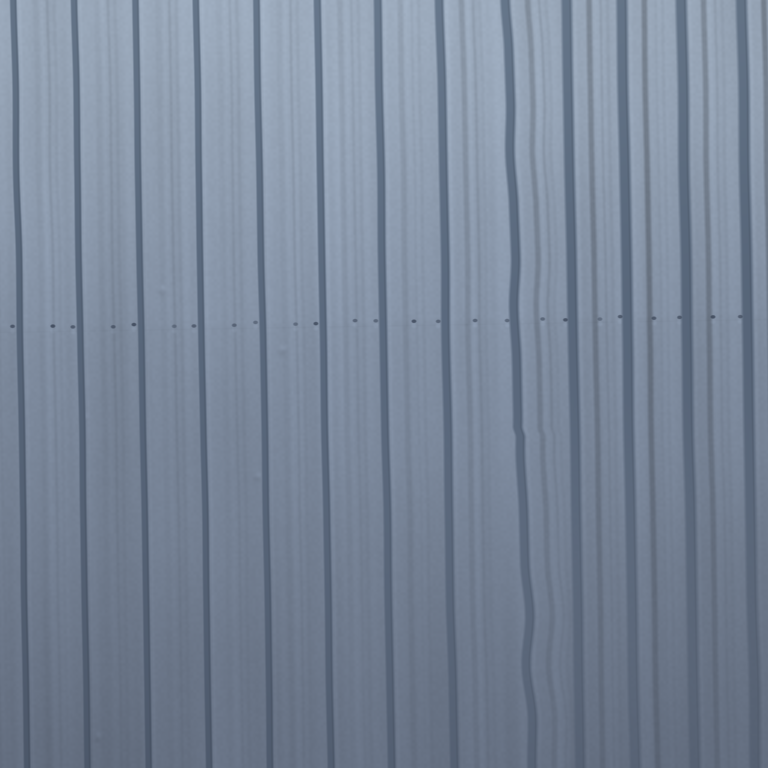
This texture is drawn by a three.js fragment shader. Its source:

```glsl
varying vec2 vUv;

float hash(vec2 p) {
  vec3 q = fract(vec3(p.xyx) * 0.1031);
  q += dot(q, q.yzx + 33.33);
  return fract((q.x + q.y) * q.z);
}

float noise(vec2 p) {
  vec2 i = floor(p), f = fract(p);
  f = f * f * (3.0 - 2.0 * f);
  return mix(mix(hash(i), hash(i + vec2(1.0, 0.0)), f.x),
             mix(hash(i + vec2(0.0, 1.0)), hash(i + 1.0), f.x), f.y);
}

// Soft-edged vertical band centred on d = 0
float band(float d, float halfWidth, float soft) {
  return 1.0 - smoothstep(halfWidth - soft, halfWidth + soft, abs(d));
}

// Centre of seam k at height y: leaning, slightly uneven, one seam buckled
float seamX(float k, float y) {
  float buckle = exp(-4.0 * (k - 8.0) * (k - 8.0));
  float x = 0.018 + 0.079 * k + 0.013 * exp(-(k - 8.4) * (k - 8.4));
  x += (1.0 - y) * (0.018 + 0.014 * buckle);
  x += (noise(vec2(k * 7.3 + 40.0, y * 9.0)) - 0.5) * 0.002;
  x += (noise(vec2(k * 3.1 + 20.0, y * 15.0)) - 0.5) * 0.008 * buckle;
  return x - 0.004 * buckle * smoothstep(0.43, 0.445, y);
}

void main() {
  vec2 uv = vUv;
  float leanX = uv.x - 0.018 * (1.0 - uv.y);

  // Sheet colour, brighter towards the sky
  vec3 steel = mix(vec3(0.395, 0.437, 0.508), vec3(0.505, 0.558, 0.635), smoothstep(-0.1, 0.65, uv.y));
  steel = mix(steel, vec3(0.605, 0.662, 0.732), smoothstep(0.45, 1.05, uv.y));
  steel *= 0.975 + 0.05 * exp(-9.0 * (uv.x - 0.5) * (uv.x - 0.5));

  // Drawn-out streaks, broad mottling and fine grain
  float tone = 1.0;
  tone += 0.045 * (noise(vec2(leanX * 110.0, uv.y * 1.5)) - 0.5);
  tone += 0.040 * (noise(vec2(leanX * 45.0 + 9.0, uv.y * 2.0)) - 0.5);
  tone += 0.030 * (noise(uv * 7.0 + 50.0) - 0.5);
  tone += 0.025 * (noise(uv * 260.0) - 0.5);

  float lapY = 0.573 + 0.017 * uv.x;
  float seams = 0.0;
  float seamEdges = 0.0;
  float screws = 0.0;
  float glints = 0.0;

  for (int i = -1; i < 14; i++) {
    float k = float(i);
    float right = smoothstep(3.0, 11.0, k);
    float d = uv.x - seamX(k, uv.y);

    // Main seam, wider and softer to the right
    float halfWidth = mix(0.0043, 0.0072, right);
    float fade = mix(1.0, 0.55, right * (1.0 - smoothstep(0.05, 0.65, uv.y)));
    seams = max(seams, band(d, halfWidth, mix(0.0016, 0.0028, right)) * fade);
    seamEdges += band(d - halfWidth * 0.6, 0.001, 0.0012) * fade;
    tone += 0.035 * band(d - halfWidth - 0.004, 0.001, 0.003);

    // Shallow ribs pressed into each panel
    float ribFade = mix(0.45, 1.0, smoothstep(0.0, 0.8, uv.y));
    float ribDepth = 0.025 + 0.17 * smoothstep(3.5, 10.0, k) * (0.75 + 0.4 * hash(vec2(k + 5.0, 2.0)));
    tone -= ribDepth * ribFade * band(d - 0.029, 0.0035, 0.0025);
    tone -= (0.03 + 0.04 * hash(vec2(k + 8.0, 4.0))) * ribFade * band(d - 0.044, 0.0018, 0.0018);
    tone -= 0.035 * ribFade * band(d - 0.053, 0.0022, 0.002);
    tone += 0.025 * ribFade * band(d - 0.037, 0.002, 0.003);

    // Two screws per panel along the lap joint
    for (int j = 0; j < 2; j++) {
      float side = float(j);
      float offset = mix(mix(0.043, 0.034, right), -0.0095, side);
      float seed = hash(vec2(k + 13.0, side * 5.0 + 1.0));
      vec2 p = vec2(d - offset, uv.y - lapY - (seed - 0.5) * 0.004);
      float strength = 0.5 + 0.5 * hash(vec2(k + 31.0, side + 7.0));
      float r = length(p * vec2(0.8, 1.1));
      screws = max(screws, strength * (1.0 - smoothstep(0.0012, 0.0036, r)));
      glints += 0.05 * (1.0 - smoothstep(0.001, 0.005, length(p + vec2(0.0, 0.006))));
    }
  }

  // Lap joint and a few small dents
  tone -= 0.018 * band(uv.y - lapY + 0.006, 0.0008, 0.0015);
  tone -= 0.012 * smoothstep(0.004, -0.004, uv.y - lapY);
  for (int i = 0; i < 5; i++) {
    vec2 dent = vec2(hash(vec2(float(i), 3.0)) * 0.5, hash(vec2(float(i), 19.0)));
    vec2 p = uv - dent;
    tone += 0.06 * exp(-dot(p, p) * 60000.0);
    p += vec2(0.002, 0.006);
    tone -= 0.05 * exp(-dot(p, p) * 40000.0);
  }

  vec3 color = steel * (tone + glints);
  vec3 seamColor = steel * mix(vec3(0.76, 0.79, 0.82), vec3(0.65, 0.69, 0.73), smoothstep(0.0, 0.8, uv.y));
  color = mix(color, seamColor, seams);
  color *= 1.0 - 0.07 * min(seamEdges, 1.0);
  color = mix(color, vec3(0.22, 0.26, 0.33), screws * 0.85);
  gl_FragColor = vec4(color, 1.0);
}
```
